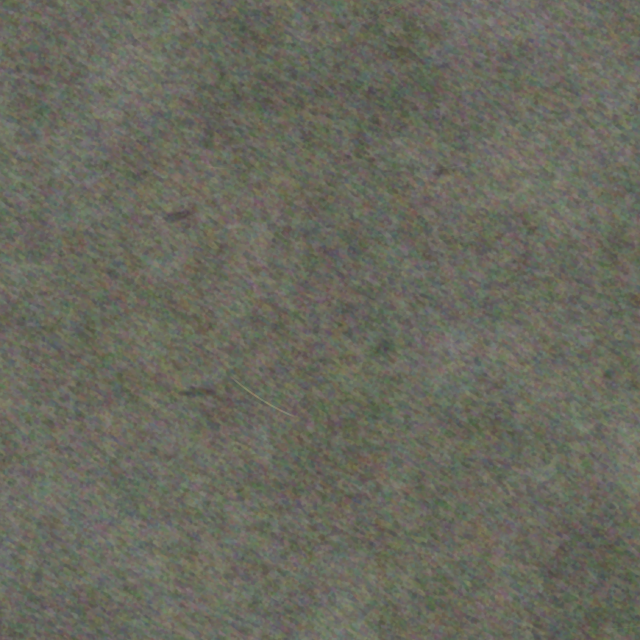
Reproduce this texture procedurally as a Shadertoy shader.

```glsl
// Worn grey-olive concrete: soft cloudy stains under a fine coloured grain
// that is drawn out along a diagonal, with scattered dark smudges and scratches.
// All noise is smooth cellular noise, summed over several scales.

const vec3 CONCRETE = vec3(0.415, 0.415, 0.372);
const vec3 SCRATCH_TINT = vec3(0.11, 0.10, 0.06);
const vec3 SMUDGE_TINT = vec3(0.125, 0.12, 0.10);
const float GRAIN_ANGLE = -0.58;

vec3 hash3(vec2 p) {
    vec3 q = fract(p.xyx * vec3(0.1031, 0.1030, 0.0973));
    q += dot(q, q.yxz + 33.33);
    return fract((q.xxy + q.yzz) * q.zyx);
}

vec2 rotate(vec2 p, float angle) {
    float c = cos(angle), s = sin(angle);
    return vec2(c * p.x + s * p.y, c * p.y - s * p.x);
}

// Blend of random cell values, weighted by distance; three channels about zero
vec3 cellNoise(vec2 p, float seed) {
    vec2 cell = floor(p);
    vec3 sum = vec3(0.0);
    float total = 0.0;
    for (int y = -1; y <= 1; y++) {
        for (int x = -1; x <= 1; x++) {
            vec2 id = cell + vec2(x, y);
            vec2 point = id + hash3(id + seed + 71.0).xy;
            vec2 d = p - point;
            float weight = exp(-5.0 * dot(d, d));
            sum += weight * (hash3(id + seed) - 0.5);
            total += weight;
        }
    }
    return sum / (total + 0.02);
}

// Stains from broad to small: x brightness, y red-green, z yellow-blue
vec3 clouds(vec2 p) {
    vec3 sum = vec3(0.0);
    float scale = 3.2, amount = 1.0;
    for (int i = 0; i < 4; i++) {
        sum += amount * cellNoise(p * scale, 19.0 * float(i) + 5.0);
        p = rotate(p, 0.7) + 0.37;
        scale *= 2.2;
        amount *= 0.76;
    }
    return sum;
}

// Soft ellipse with radii given by size
float smudge(vec2 p, vec2 center, float angle, vec2 size) {
    float d = length(rotate(p - center, angle) / size);
    return 1.0 - smoothstep(0.25, 1.0, d);
}

// Thin bowed line fading at both ends
float scratch(vec2 p, vec2 center, float angle, float halfLength, float bend, float width) {
    vec2 q = rotate(p - center, angle);
    float across = abs(q.y - bend * (q.x * q.x - 0.5 * halfLength * halfLength));
    float along = 1.0 - smoothstep(0.75, 1.0, abs(q.x) / halfLength);
    return along * (1.0 - smoothstep(0.2 * width, width, across));
}

// Random dark spots, mostly small and lying near the horizontal
float scatteredSmudges(vec2 p) {
    float dark = 0.0;
    for (int i = 0; i < 30; i++) {
        vec3 place = hash3(vec2(i, 12.0));
        vec3 shape = hash3(vec2(i, 47.0));
        float radius = mix(0.005, 0.019, shape.x * shape.x);
        vec2 size = radius * vec2(1.0 + shape.y, 0.75);
        float strength = mix(0.2, 0.8, place.z * place.z);
        dark = max(dark, strength * smudge(p, place.xy, shape.z - 0.5, size));
    }
    return dark;
}

float hairlines(vec2 p) {
    float lines = 0.0;
    for (int i = 0; i < 7; i++) {
        vec3 place = hash3(vec2(i, 83.0));
        float angle = mix(-0.7, 0.5, place.z);
        lines += scratch(p, place.xy, angle, 0.02 + 0.03 * place.z, 0.8, 0.0018);
    }
    return lines;
}

void mainImage(out vec4 fragColor, in vec2 fragCoord) {
    vec2 uv = fragCoord / iResolution.y;

    // Broad stains with a slight drift of tint
    vec3 stain = clouds(uv);
    vec3 color = CONCRETE + 0.066 * stain.x;
    color += 0.010 * stain.y * vec3(1.0, -0.6, 0.3);
    color += 0.014 * stain.z * vec3(0.5, 0.3, -1.0);

    // Coloured speckle and diagonal grain
    vec2 grainPos = rotate(uv, GRAIN_ANGLE);
    vec3 speckle = cellNoise(uv * 75.0, 3.0);
    vec3 streak = cellNoise(grainPos * vec2(85.0, 190.0), 29.0);
    vec3 dust = cellNoise(uv * 230.0, 53.0);
    color += 0.045 * speckle + 0.075 * streak + 0.05 * dust;
    color += 0.045 * (streak.x + dust.y) + 0.02 * speckle.z;

    // Dark marks with ragged outlines
    vec2 ragged = uv + 0.009 * cellNoise(uv * 65.0, 91.0).xy;
    float dark = scatteredSmudges(ragged);
    dark = max(dark, 0.9 * smudge(ragged, vec2(0.307, 0.387), -0.12, vec2(0.042, 0.009)));
    dark = max(dark, 0.9 * smudge(ragged, vec2(0.285, 0.663), 0.3, vec2(0.032, 0.011)));
    color -= SMUDGE_TINT * dark;

    // One pale scratch and a few faint ones
    float pale = scratch(uv, vec2(0.41, 0.378), -0.56, 0.063, 1.4, 0.0024);
    color += SCRATCH_TINT * (pale + 0.22 * hairlines(uv));

    fragColor = vec4(clamp(color, 0.0, 1.0), 1.0);
}
```
